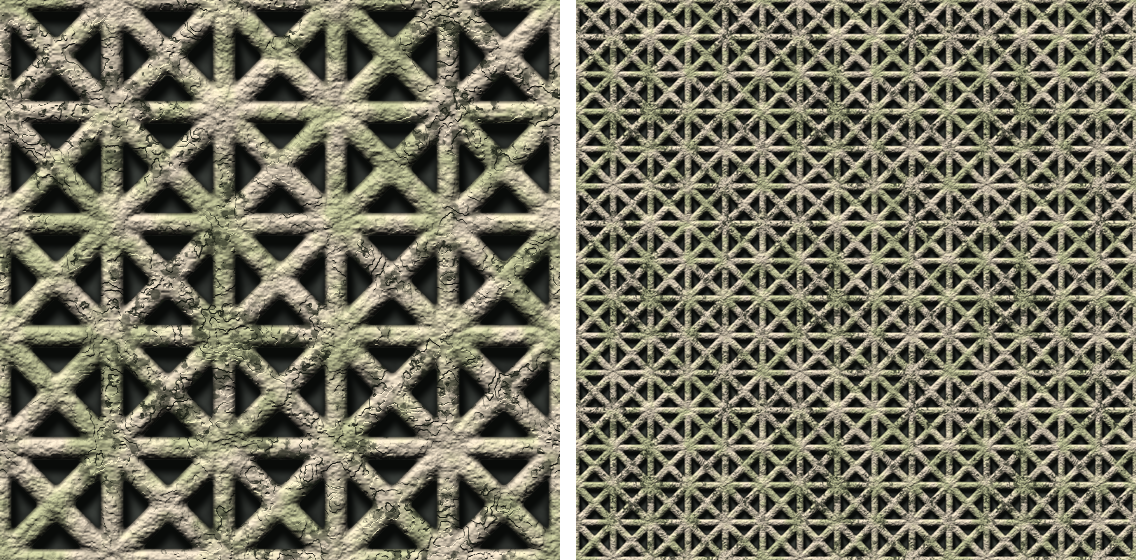
Left: one tile. Right: repeated 3 by 3.
A Shadertoy shader for this pattern:

```glsl
const float CELLS = 5.0;            // repeats across and down
const float BAR_HALF = 0.098;       // upright and level bars, in cells
const float BRACE_HALF = 0.108;     // diagonal bars, in cells
const float FILLET = 0.05;          // rounding where bars join
const float BEVEL = 0.085;          // width of the rounded bar edge, in cells
const float BAR_HEIGHT = 0.0095;    // relief heights, in canvas units
const float LEDGE_HEIGHT = 0.0025;
const float GRAIN_HEIGHT = 0.0021;
const float LEDGES = 7.0;
const float SLOPE_STEP = 0.0011;
const vec2 SHADOW_SHIFT = vec2(-0.03, 0.085);
const vec3 LIGHT = vec3(-0.20, 0.70, 0.68);
const vec3 STONE = vec3(1.0, 0.965, 0.81);
const vec3 ROSY = vec3(0.99, 0.93, 0.83);
const vec3 MOSS = vec3(0.84, 0.85, 0.66);
const vec3 GRIME = vec3(0.10, 0.12, 0.08);
const vec3 PIT_DARK = vec3(0.035, 0.043, 0.037);
const vec3 PIT_LIT = vec3(0.20, 0.215, 0.20);

float hash(vec2 p) {
    return fract(sin(dot(p, vec2(127.1, 311.7))) * 43758.5453);
}

// Value noise that wraps over the unit square
float noise(vec2 uv, vec2 period) {
    vec2 p = uv * period;
    vec2 i = floor(p), f = fract(p);
    f = f * f * (3.0 - 2.0 * f);
    vec2 lo = mod(i, period), hi = mod(i + 1.0, period);
    return mix(mix(hash(lo), hash(vec2(hi.x, lo.y)), f.x),
               mix(hash(vec2(lo.x, hi.y)), hash(hi), f.x), f.y);
}

float fbm(vec2 uv, float period) {
    float sum = 0.0, gain = 0.5;
    for (int i = 0; i < 5; i++) {
        sum += gain * noise(uv + 0.173 * float(i), vec2(period));
        period *= 2.0;
        gain *= 0.52;
    }
    return sum;
}

float smoothMin(float a, float b) {
    float h = max(FILLET - abs(a - b), 0.0) / FILLET;
    return min(a, b) - 0.25 * FILLET * h * h;
}

// Signed distance to the braced grid, in cells; negative inside the bars
float lattice(vec2 q) {
    vec2 c = fract(q) - 0.5;
    vec2 bars = 0.5 - abs(c) - BAR_HALF;
    vec2 braces = abs(vec2(c.x - c.y, c.x + c.y)) * 0.70711 - BRACE_HALF;
    return smoothMin(smoothMin(bars.x, bars.y), smoothMin(braces.x, braces.y));
}

// Where the surface flakes most
float wornArea(vec2 uv) {
    return smoothstep(0.36, 0.62, fbm(uv + 0.37, 9.0));
}

float flakeLevel(vec2 uv) {
    return fbm(uv, 20.0) * LEDGES;
}

float relief(vec2 uv) {
    float t = clamp(-lattice(uv * CELLS) / BEVEL, 0.0, 1.0);
    float level = flakeLevel(uv);
    float ledge = floor(level) + smoothstep(0.7, 1.0, fract(level));
    float grain = noise(uv, vec2(80.0, 130.0)) + 0.6 * noise(uv + 0.41, vec2(190.0, 250.0));
    return BAR_HEIGHT * t * (2.0 - t)
         + LEDGE_HEIGHT * mix(level, ledge, 0.15 + 0.85 * wornArea(uv))
         + GRAIN_HEIGHT * grain;
}

vec3 stoneColor(vec2 uv, float depth) {
    // Relief lighting
    float h = relief(uv);
    vec2 slope = vec2(relief(uv + vec2(SLOPE_STEP, 0.0)) - h,
                      relief(uv + vec2(0.0, SLOPE_STEP)) - h) / SLOPE_STEP;
    vec3 normal = normalize(vec3(-slope, 1.0));
    float shade = 0.10 + 0.94 * max(dot(normal, normalize(LIGHT)), 0.0);
    shade *= mix(0.5, 1.0, smoothstep(0.0, 0.035, depth));

    // Stains
    float worn = wornArea(uv);
    float tint = fbm(uv + 0.61, 13.0);
    vec3 albedo = mix(STONE, ROSY, smoothstep(0.48, 0.64, tint));
    albedo = mix(albedo, MOSS, smoothstep(0.5, 0.34, tint));
    vec3 color = albedo * shade;

    // Short cracks along the flakes, and dark specks
    float crack = 1.0 - smoothstep(0.02, 0.15, abs(fract(flakeLevel(uv)) - 0.82));
    crack *= worn * smoothstep(0.38, 0.68, noise(uv + 0.29, vec2(60.0)));
    float speck = smoothstep(0.54, 0.68, fbm(uv + 0.83, 56.0)) * worn;
    return mix(color, GRIME, clamp(0.75 * crack + 0.6 * speck, 0.0, 0.85));
}

// Recessed floor, shaded by the grid above it
vec3 pitColor(vec2 uv) {
    float open = smoothstep(-0.01, 0.10, lattice(uv * CELLS + SHADOW_SHIFT));
    return mix(PIT_DARK, PIT_LIT * (0.65 + 0.7 * fbm(uv, 24.0)), open);
}

void mainImage(out vec4 fragColor, in vec2 fragCoord) {
    vec2 uv = fragCoord / iResolution.xy;
    float d = lattice(uv * CELLS);
    float edge = CELLS / iResolution.y;
    vec3 color = mix(stoneColor(uv, -d), pitColor(uv), smoothstep(-edge, edge, d));
    fragColor = vec4(color, 1.0);
}
```
